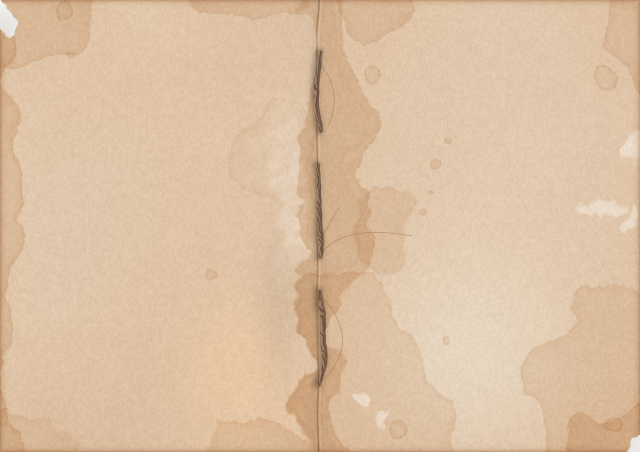
Give the GLSL for this texture, as a Shadertoy shader.

```glsl
// Draws an open spread of old water-stained paper, sewn along its fold with twisted thread.

float hash(vec2 p) {
  vec3 h = fract(p.xyx * vec3(.1031, .1030, .0973));
  h += dot(h, h.yzx + 33.33);
  return fract((h.x + h.y) * h.z);
}

float noise(vec2 p) {
  vec2 i = floor(p), f = fract(p);
  f *= f * (3. - 2. * f);
  return mix(mix(hash(i), hash(i + vec2(1, 0)), f.x),
             mix(hash(i + vec2(0, 1)), hash(i + 1.), f.x), f.y);
}

float fbm(vec2 p) {
  float sum = 0., amp = .5;
  for (int i = 0; i < 5; i++) {
    sum += amp * noise(p);
    p = mat2(1.6, 1.2, -1.2, 1.6) * p + 7.3;
    amp *= .5;
  }
  return sum;
}

// Approximate signed distance to an ellipse: centre, radii
float blob(vec2 p, vec4 e) {
  return (length((p - e.xy) / e.zw) - 1.) * min(e.z, e.w);
}

float glow(vec2 p, vec4 e) {
  vec2 v = (p - e.xy) / e.zw;
  return exp(-dot(v, v));
}

// Tinted wash with a darker tide line just inside its edge
vec3 stain(vec3 col, float d, float fill, float rim) {
  float k = smoothstep(.003, -.003, d) * (fill + rim * exp(min(d, 0.) / .009));
  return col * mix(vec3(1), vec3(.93, .86, .78), k);
}

// Coverage of a fine fibre along a quadratic curve
float fibre(vec2 p, vec2 a, vec2 b, vec2 c) {
  float d = 1.;
  vec2 start = a;
  for (int i = 1; i <= 12; i++) {
    float t = float(i) / 12.;
    vec2 end = mix(mix(a, b, t), mix(b, c, t), t), v = end - start;
    d = min(d, length(p - start - v * clamp(dot(p - start, v) / dot(v, v), 0., 1.)));
    start = end;
  }
  return smoothstep(.0022, .0, d);
}

void mainImage(out vec4 fragColor, in vec2 fragCoord) {
  vec2 p = fragCoord / iResolution.xy * vec2(1.414, 1);
  vec2 warp = vec2(fbm(p * 11.), fbm(p * 11. + 31.)) - .48;
  vec2 q = p + .12 * warp;
  float cloud = fbm(p * 3. + 11.) - .48;

  // Paper tone with broad soft lights
  vec3 col = vec3(.872, .762, .648) + cloud * vec3(.05, .07, .085);
  col = mix(col, vec3(.89, .80, .705), .6 * glow(p, vec4(1.12, .62, .3, .4)));
  col = mix(col, vec3(.885, .79, .69), .5 * glow(p, vec4(.2, .5, .2, .3)));
  col = mix(col, vec3(.92, .78, .63), .75 * glow(p, vec4(.53, .18, .13, .17)));
  col = mix(col, vec3(.91, .845, .76), .9 * glow(p, vec4(1.03, .22, .22, .23)));
  col *= 1. - .06 * glow(p, vec4(.62, .32, .05, .16));

  // Damp marks beside the fold
  col = stain(col, blob(q, vec4(.61, .65, .08, .11)), .1, .3);
  float bare = smoothstep(.02, -.02, blob(q, vec4(.625, .58, .04, .16)));
  col = mix(col, vec3(.905, .835, .75), bare * (.3 + .6 * noise(p * 60.)));
  col = stain(col, blob(q, vec4(.84, .49, .07, .11)), .4 + cloud, .1);
  float spread = max(q.x - .81 - .6 * (.38 - q.y), max(.675 - q.x, q.y - .39));
  col = stain(col, spread, .35, .4);
  float core = min(blob(q, vec4(.73, .74, .088, .15)), blob(q, vec4(.725, .53, .083, .19)));
  core = min(core, abs(q.x - .705) - .035);
  col = stain(col, core, .55 + cloud, .35);
  col = stain(col, core + .022, .1, .25);

  // Tide marks along the borders
  float side = q.x - .028 - .035 * exp(-pow((p.y - .56) / .07, 2.));
  col = stain(col, side, .4, .6);
  vec4 tides[8] = vec4[](vec4(0, 1, .22, .15), vec4(.03, .03, .11, .07), vec4(.57, .02, .1, .075),
    vec4(.82, 1.02, .11, .1), vec4(.57, 1.02, .13, .06), vec4(1.42, .94, .055, .13),
    vec4(1.37, .14, .2, .22), vec4(1.4, .02, .13, .09));
  for (int i = 0; i < 8; i++) col = stain(col, blob(q, tides[i]), .4 + cloud, .35);

  // Dried drops: centre and radius
  vec3 drops[12] = vec3[](vec3(.147, .976, .02), vec3(.156, .884, .009), vec3(.827, .844, .019),
    vec3(.987, .693, .008), vec3(.971, .636, .012), vec3(.948, .575, .006),
    vec3(.934, .528, .008), vec3(.465, .4, .012), vec3(.989, .254, .01),
    vec3(1.347, .066, .019), vec3(.884, .046, .022), vec3(1.331, .832, .026));
  for (int i = 0; i < 12; i++)
    col = stain(col, 2. * (length(p + .04 * warp - drops[i].xy) - drops[i].z), .2, .7);

  // Abraded pale flecks
  vec4 flecks[5] = vec4[](vec4(1.333, .535, .035, .013), vec4(1.405, .67, .022, .045),
    vec4(1.395, .51, .014, .035), vec4(.797, .115, .022, .016), vec4(.852, .08, .012, .012));
  for (int i = 0; i < 5; i++)
    col = mix(col, vec3(.93, .875, .81), .8 * smoothstep(.004, -.004, blob(q, flecks[i])));

  // Fine paper tooth and browned rim
  col += .04 * (noise(p * vec2(260, 200)) - .5) + .01 * (noise(p * 90.) - .5);
  float border = min(min(p.x, 1.414 - p.x), min(p.y, 1. - p.y));
  col *= mix(vec3(1), vec3(.84, .75, .66), exp(-border / .005));

  // Fold crease
  float crease = p.x - .702 - .006 * (noise(vec2(p.y * 12., 4)) - .5);
  float worn = .3 + .7 * noise(vec2(p.y * 25., 9));
  col *= 1. - .06 * exp(-abs(crease) / .012) - vec3(.22, .28, .32) * worn * smoothstep(.003, .0, abs(crease));
  col += .06 * smoothstep(.004, .0, abs(crease - .005));

  // Loose fibres
  float hairs = fibre(p, vec2(.705, .35), vec2(.81, .24), vec2(.703, .15));
  hairs = max(hairs, fibre(p, vec2(.71, .44), vec2(.76, .505), vec2(.91, .478)));
  hairs = max(hairs, fibre(p, vec2(.708, .47), vec2(.725, .5), vec2(.748, .54)));
  hairs = max(hairs, fibre(p, vec2(.705, .86), vec2(.76, .8), vec2(.725, .72)));
  col = mix(col, vec3(.6, .43, .31), .4 * hairs);

  // Stitches: top, bottom, sideways bow
  vec3 stitches[3] = vec3[](vec3(.885, .71, -.011), vec3(.635, .432, .002), vec3(.355, .15, .014));
  for (int i = 0; i < 3; i++) {
    vec3 s = stitches[i];
    float t = (s.x - p.y) / (s.x - s.y), along = clamp(t, 0., 1.), bow = sin(3.1416 * along);
    float x = p.x - .704 - s.z * bow + .02 * warp.x, width = .004 + .002 * bow;
    float d = length(vec2(x, (t - along) * (s.x - s.y)));
    col *= 1. - .25 * exp(-pow(length(vec2(x + .004, (t - along) * .2)) / .01, 2.));
    float strand = .5 + .5 * sin(p.y * 190. + x * 700. + 60. * warp.y);
    vec3 thread = mix(vec3(.37, .28, .22), vec3(.68, .54, .43), strand * smoothstep(.006, -.004, x));
    col = mix(col, thread, .85 * smoothstep(width + .002, width - .002, d));
  }

  // Torn corners
  float torn = min(blob(q, vec4(0, 1, .05, .065)), blob(q, vec4(1.414, 0, .055, .04)));
  col = mix(col, vec3(.92, .91, .9) + .1 * warp.x, smoothstep(.003, -.003, torn));
  fragColor = vec4(clamp(col, 0., 1.), 1);
}
```
